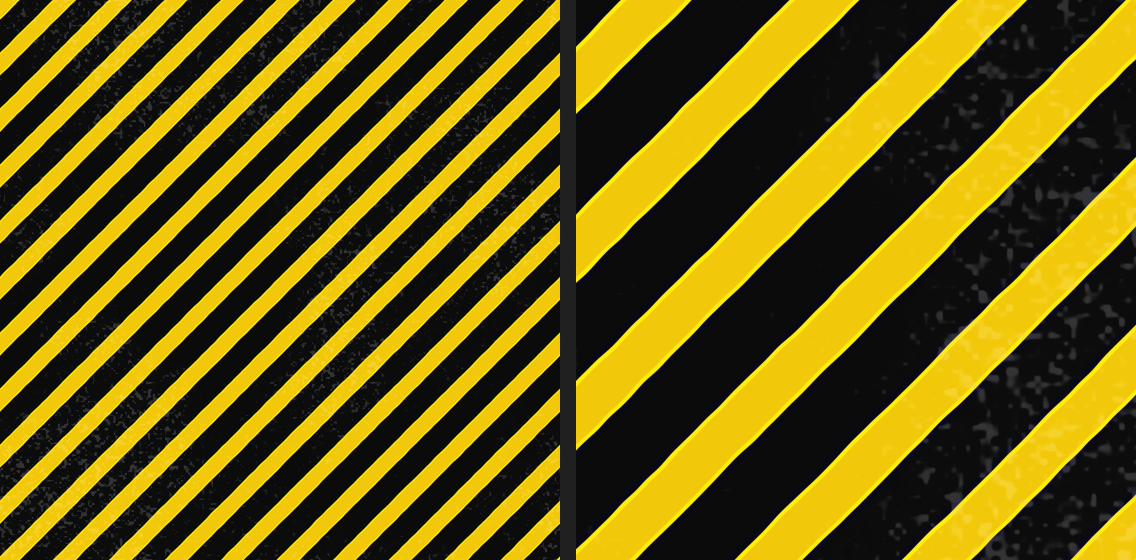
Left, the full canvas; right, a detail of the centre.
Write a Shadertoy shader that draws this pattern.

```glsl
// Diagonal yellow and black warning stripes with a thin crisp rim on each edge.
// Stripes are a periodic distance in x - y; worn specks come from wrapping
// value noise, gathered into patches by a coarser fractal noise.

#define REPEATS 10.0
#define STRIPE_CENTER 0.146
#define STRIPE_WIDTH 0.412
#define EDGE_WOBBLE 0.016
#define BRIGHT_RIM 0.034
#define DARK_RIM 0.046
#define SPECK_CELLS 240.0
#define WEAR 1.0
#define BLACK vec3(0.043, 0.043, 0.043)
#define RIM_BLACK vec3(0.035, 0.03, 0.09)
#define YELLOW vec3(0.95, 0.79, 0.04)
#define RIM_YELLOW vec3(1.0, 0.93, 0.04)

float hash(vec2 p) {
    return fract(sin(dot(p, vec2(127.1, 311.7))) * 43758.5453);
}

// Value noise that wraps after a whole number of cells
float wrapNoise(vec2 uv, float cells, float seed) {
    vec2 p = uv * cells;
    vec2 i = floor(p), f = fract(p);
    f = f * f * (3.0 - 2.0 * f);
    vec2 a = mod(i, cells) + seed;
    vec2 b = mod(i + 1.0, cells) + seed;
    return mix(mix(hash(a), hash(vec2(b.x, a.y)), f.x),
               mix(hash(vec2(a.x, b.y)), hash(b), f.x), f.y);
}

// Uneven patches where the paint is more worn
float wearPatches(vec2 uv) {
    float sum = 0.0, weight = 0.5, cells = 5.0;
    for (int k = 0; k < 4; k++) {
        sum += weight * wrapNoise(uv, cells, 17.0 * float(k + 1));
        weight *= 0.55;
        cells *= 2.0;
    }
    return smoothstep(0.35, 0.75, sum);
}

// Signed distance to the stripe edge in repeats, positive inside
float stripeDistance(vec2 uv) {
    float phase = REPEATS * (uv.x - uv.y) - STRIPE_CENTER;
    float wobble = EDGE_WOBBLE * (wrapNoise(uv, 70.0, 5.0) - 0.5);
    return 0.5 * STRIPE_WIDTH - abs(fract(phase + 0.5) - 0.5) + wobble;
}

void mainImage(out vec4 fragColor, in vec2 fragCoord) {
    vec2 uv = fragCoord / iResolution.xy;
    float aa = REPEATS / iResolution.y;
    float d = stripeDistance(uv);

    // Flat paint with a rim on both sides of each edge
    vec3 dark = mix(BLACK, RIM_BLACK, smoothstep(-aa, aa, d + DARK_RIM));
    vec3 paint = mix(RIM_YELLOW, YELLOW, smoothstep(-aa, aa, d - BRIGHT_RIM));

    // Fine specks, denser and stronger inside worn patches
    float patches = wearPatches(uv);
    float grain = 0.65 * wrapNoise(uv, SPECK_CELLS, 31.0)
                + 0.35 * wrapNoise(uv, SPECK_CELLS * 0.5, 59.0);
    float limit = mix(0.84, 0.54, patches);
    float speck = WEAR * smoothstep(limit, limit + 0.22, grain);
    float strength = speck * (0.5 + 0.5 * patches);

    dark += vec3(0.15, 0.15, 0.155) * strength + 0.012 * patches * grain;
    paint = mix(paint, vec3(0.98, 0.86, 0.32), 0.5 * strength);

    fragColor = vec4(mix(dark, paint, smoothstep(-aa, aa, d)), 1.0);
}
```
